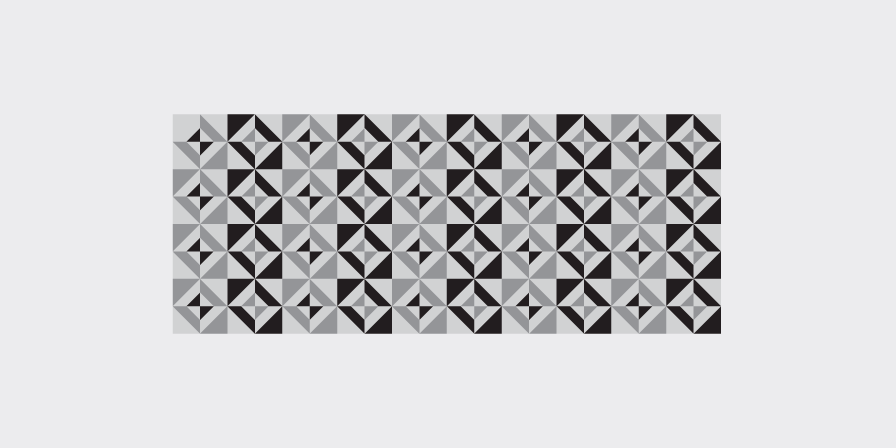
Write a Shadertoy shader that draws this pattern.

```glsl
// A centred panel of 10 by 4 square tiles cut into triangles and diagonal bands.

const vec2  TILE_COUNT   = vec2(10.0, 4.0);
const float TILE_SIZE    = 0.1224;             // in canvas heights
const vec2  PANEL_SHIFT  = vec2(-0.0026, 0.0); // panel centre from canvas centre
const float DIAMOND      = 0.5;                // outer edge of the bands, in tiles
const float CORE         = 0.25;               // inner edge of the bands, in tiles
const int   AA           = 4;                  // samples per pixel side

const vec3 BACKGROUND = vec3(0.927, 0.927, 0.934);
const vec3 PALE       = vec3(0.818, 0.822, 0.826);
const vec3 GREY       = vec3(0.580, 0.584, 0.596);
const vec3 BLACK      = vec3(0.135, 0.115, 0.120);

// Colour of one tile; p is measured from its centre, y up.
vec3 tileColor(vec2 p, vec2 cell) {
    bool oddColumn = mod(cell.x, 2.0) > 0.5;
    vec3 mainInk = oddColumn ? BLACK : GREY;
    vec3 coreInk = oddColumn ? GREY : BLACK;

    float ring = abs(p.x) + abs(p.y);
    bool cornerQuadrant = p.x * p.y < 0.0;     // upper left and lower right

    if (!cornerQuadrant)
        return ring > CORE && ring < DIAMOND ? mainInk : PALE;

    // The very first tile leaves its upper left corner pale.
    bool blankCorner = cell == vec2(0.0) && p.x < 0.0;
    if (ring > DIAMOND) return blankCorner ? PALE : mainInk;
    return ring < CORE ? coreInk : PALE;
}

// Colour of the canvas; p is measured from its centre in canvas heights.
vec3 panelColor(vec2 p) {
    vec2 grid = (p - PANEL_SHIFT) / TILE_SIZE;
    grid = vec2(grid.x, -grid.y) + 0.5 * TILE_COUNT; // rows count from the top
    if (any(lessThan(grid, vec2(0.0))) || any(greaterThanEqual(grid, TILE_COUNT)))
        return BACKGROUND;
    vec2 local = fract(grid) - 0.5;
    return tileColor(vec2(local.x, -local.y), floor(grid));
}

void mainImage(out vec4 fragColor, in vec2 fragCoord) {
    // Average a grid of samples to smooth every edge alike.
    vec3 sum = vec3(0.0);
    for (int j = 0; j < AA; j++)
    for (int i = 0; i < AA; i++) {
        vec2 offset = (vec2(i, j) + 0.5) / float(AA) - 0.5;
        sum += panelColor((fragCoord + offset - 0.5 * iResolution.xy) / iResolution.y);
    }
    fragColor = vec4(sum / float(AA * AA), 1.0);
}
```
